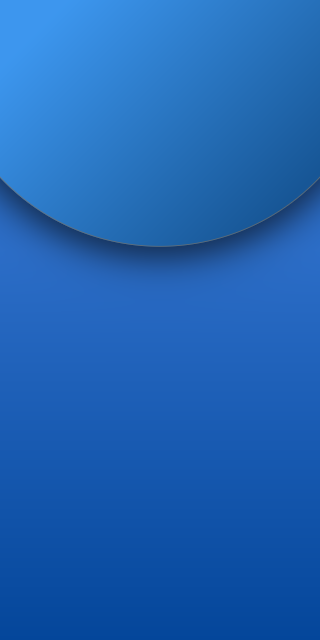
This background is drawn by a Shadertoy shader. Its source:

```glsl
// A large glossy blue disc hangs from the top over a deep blue vertical gradient.
// The disc is a circle distance with a diagonal gradient and a thin warm rim;
// its soft drop shadow is the same circle, shifted down and blurred.

#define DISC_CENTER vec2(0.5, 1.916)
#define DISC_RADIUS 0.687
#define RIM_WIDTH 0.0026
#define RIM_OPACITY 0.75
#define SHADOW_SHIFT vec2(0.0, -0.039)
#define SHADOW_BLUR 0.057
#define SHADOW_OPACITY 0.66

const vec3 BACK_LOW   = vec3(0.016, 0.275, 0.605);
const vec3 BACK_HIGH  = vec3(0.173, 0.431, 0.784);
const vec3 DISC_LIGHT = vec3(0.238, 0.590, 0.935);
const vec3 DISC_DARK  = vec3(0.090, 0.338, 0.588);
const vec3 RIM_COLOR  = vec3(0.46, 0.44, 0.41);
const vec3 SHADOW_COLOR = vec3(0.02, 0.02, 0.03);

float circleDistance(vec2 p, vec2 center, float radius) {
    return length(p - center) - radius;
}

// Logistic approximation of a Gaussian-blurred edge, 1 inside and 0 outside
float blurredEdge(float dist, float sigma) {
    return 1.0 / (1.0 + exp(1.702 * dist / sigma));
}

void mainImage(out vec4 fragColor, in vec2 fragCoord) {
    // Canvas spans 1 wide by 2 high
    vec2 p = 2.0 * fragCoord / iResolution.y;
    p.x += 0.5 - iResolution.x / iResolution.y;
    float pixel = 2.0 / iResolution.y;

    // Vertical background gradient
    vec3 color = mix(BACK_LOW, BACK_HIGH, clamp(p.y / 1.22, 0.0, 1.0));

    // Drop shadow
    float shadowDist = circleDistance(p, DISC_CENTER + SHADOW_SHIFT, DISC_RADIUS);
    color = mix(color, SHADOW_COLOR, SHADOW_OPACITY * blurredEdge(shadowDist, SHADOW_BLUR));

    // Disc shaded along the diagonal from the top left
    float dist = circleDistance(p, DISC_CENTER, DISC_RADIUS);
    float diagonal = p.x + 2.0 - p.y;
    vec3 discColor = mix(DISC_LIGHT, DISC_DARK, clamp((diagonal - 0.21) / 1.32, 0.0, 1.0));
    float discMask = clamp(0.5 - dist / pixel, 0.0, 1.0);
    color = mix(color, discColor, discMask);

    // Thin rim just inside the edge
    float rimDist = abs(dist + 0.5 * RIM_WIDTH) - 0.5 * RIM_WIDTH;
    float rimMask = clamp(0.5 - rimDist / pixel, 0.0, 1.0);
    color = mix(color, RIM_COLOR, RIM_OPACITY * rimMask);

    fragColor = vec4(color, 1.0);
}
```
